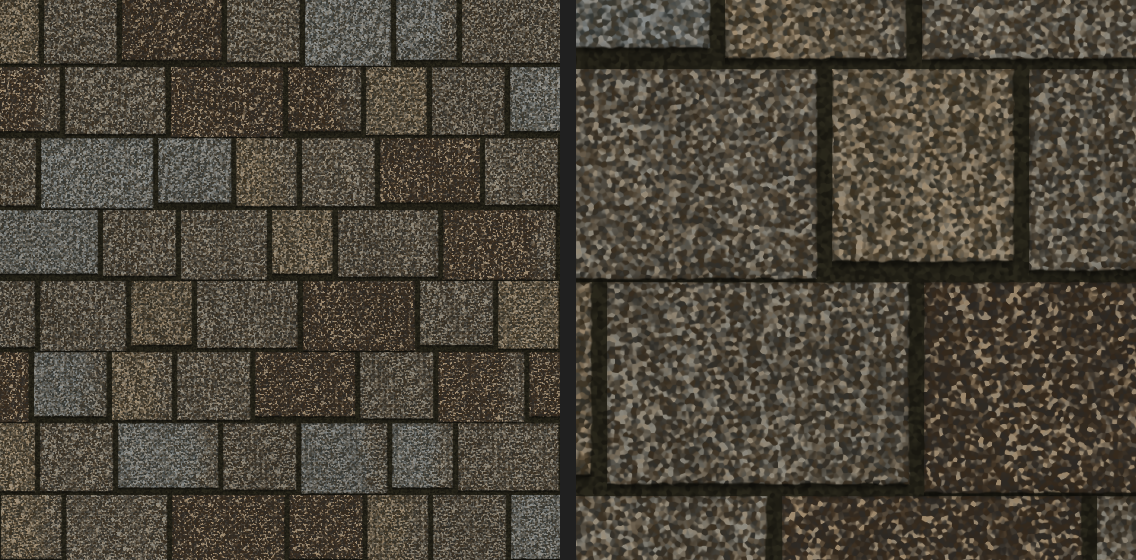
Left: the whole. Right: its middle third, enlarged.
Write a Shadertoy shader that draws this texture.

```glsl
// Staggered roof shingles in blended browns, greys and tans with mineral granules.

const float SPAN = 768.0;        // layout units across the canvas
const float ROW_HEIGHT = 97.75;
const float FIRST_ROW = -5.9;    // top of the first course
const float GAP = 7.0;           // slot between neighbouring tabs
const float PERIOD = 1076.0;     // length of one shingle strip
const float GRAIN_SIZE = 2.0;

// One strip of nine tabs: pitch and drop of each, and its shift per course
const float PITCH[9] = float[](107.0, 90.0, 107.0, 144.0, 107.0, 125.0, 90.0, 145.0, 161.0);
const float DROP[9] = float[](88.0, 93.0, 93.0, 88.0, 91.0, 96.0, 88.0, 92.0, 96.0);
const float SHIFT[8] = float[](939.0, 395.0, 217.0, 769.0, 576.0, 46.0, 934.0, 397.0);

// Tones: 0 grey-brown, 1 dark brown, 2 blue-grey, 3 tan
const vec3 SHADE[4] = vec3[](vec3(0.215, 0.19, 0.15), vec3(0.20, 0.167, 0.13),
                             vec3(0.23, 0.225, 0.195), vec3(0.225, 0.20, 0.15));
const vec3 LIGHT[4] = vec3[](vec3(0.57, 0.54, 0.48), vec3(0.62, 0.55, 0.45),
                             vec3(0.56, 0.56, 0.54), vec3(0.61, 0.55, 0.46));
const float SPARSITY[4] = float[](1.8, 3.8, 1.3, 1.6);
const vec3 GAP_COLOR = vec3(0.13, 0.122, 0.085);

// Tones of the changing tabs per course: tab 0, tab 3, tabs 5 and 6, tab 8
const ivec4 COURSE_TONES[8] = ivec4[](
    ivec4(0, 1, 2, 1), ivec4(1, 2, 1, 1), ivec4(2, 1, 0, 2), ivec4(0, 2, 0, 1),
    ivec4(0, 0, 0, 1), ivec4(2, 1, 1, 1), ivec4(0, 2, 2, 1), ivec4(1, 2, 0, 1));

float hash(vec2 p) {
    return fract(sin(dot(p, vec2(127.1, 311.7))) * 43758.5453);
}

float valueNoise(vec2 p) {
    vec2 i = floor(p), f = fract(p);
    f = f * f * (3.0 - 2.0 * f);
    return mix(mix(hash(i), hash(i + vec2(1, 0)), f.x),
               mix(hash(i + vec2(0, 1)), hash(i + vec2(1, 1)), f.x), f.y);
}

// Softly blended cells: x is brightness, y is warmth
vec2 granules(vec2 p) {
    vec2 cell = floor(p), total = vec2(0.0);
    float weightSum = 0.0;
    for (int y = -1; y <= 1; y++) {
        for (int x = -1; x <= 1; x++) {
            vec2 id = cell + vec2(x, y);
            vec2 center = id + vec2(hash(id + 17.3), hash(id + 41.9));
            vec2 away = p - center;
            float weight = exp(-6.0 * dot(away, away)) + 1e-5;
            total += weight * vec2(hash(id), hash(id + 73.1));
            weightSum += weight;
        }
    }
    return clamp((total / weightSum - 0.5) * 1.35 + 0.5, 0.0, 1.0);
}

int tabTone(int course, int slot) {
    ivec4 tones = COURSE_TONES[course];
    if (slot == 0) return tones.x;
    if (slot == 1) return 3;
    if (slot == 3) return tones.y;
    if (slot == 5) return tones.z;
    if (slot == 6) return tones.z == 0 ? 3 : tones.z;
    return slot == 8 ? tones.w : 0;
}

vec3 granuleColor(int tone, vec2 grain) {
    vec3 color = mix(SHADE[tone], LIGHT[tone], pow(grain.x, SPARSITY[tone]));
    return color + (grain.y - 0.5) * vec3(0.035, 0.0, -0.035);
}

void mainImage(out vec4 fragColor, in vec2 fragCoord) {
    float unit = SPAN / min(iResolution.x, iResolution.y);
    vec2 p = vec2(fragCoord.x * unit, SPAN - fragCoord.y * unit);
    vec2 grain = granules(p / GRAIN_SIZE);

    // Course and position within its strip
    float row = floor((p.y - FIRST_ROW) / ROW_HEIGHT);
    int course = int(mod(row, 8.0));
    vec2 local = vec2(mod(p.x - SHIFT[course], PERIOD), p.y - FIRST_ROW - row * ROW_HEIGHT);

    // Walk along the strip to the current tab
    int slot = 0;
    for (int i = 0; i < 8; i++) {
        if (local.x < PITCH[slot]) break;
        local.x -= PITCH[slot];
        slot++;
    }
    vec2 size = vec2(PITCH[slot] - GAP, DROP[slot]);

    // Slightly ragged tab outline
    vec2 inside = min(local, size - local);
    float edge = min(inside.x, inside.y) + 1.2 * (valueNoise(p / 4.0) - 0.5);
    float soft = 0.4 + 0.5 * unit;
    float tabMask = smoothstep(-soft, soft, edge);

    // Granule blend, fading to the common tone at the right of some tabs
    vec2 id = vec2(row, float(slot));
    float fade = smoothstep(size.x - 38.0, size.x - 12.0, local.x + 24.0 * (valueNoise(p / 14.0) - 0.5));
    vec3 tab = mix(granuleColor(tabTone(course, slot), grain), granuleColor(0, grain),
                   0.8 * fade * step(0.45, hash(id + 5.7)));
    tab *= 0.95 + 0.06 * hash(id) + 0.08 * (valueNoise(p / 22.0) - 0.5);
    tab *= mix(0.88, 1.0, smoothstep(0.0, 3.0, edge));

    // Underlay with a shadow below each tab
    float below = 1.0 - smoothstep(0.5, 4.0, abs(local.y - size.y));
    float under = 1.0 - smoothstep(size.x - 1.0, size.x + 1.0, local.x);
    vec3 gap = GAP_COLOR * (0.75 + 0.5 * grain.x) * (1.0 - 0.4 * below * under);

    fragColor = vec4(mix(gap, tab, tabMask), 1.0);
}
```
